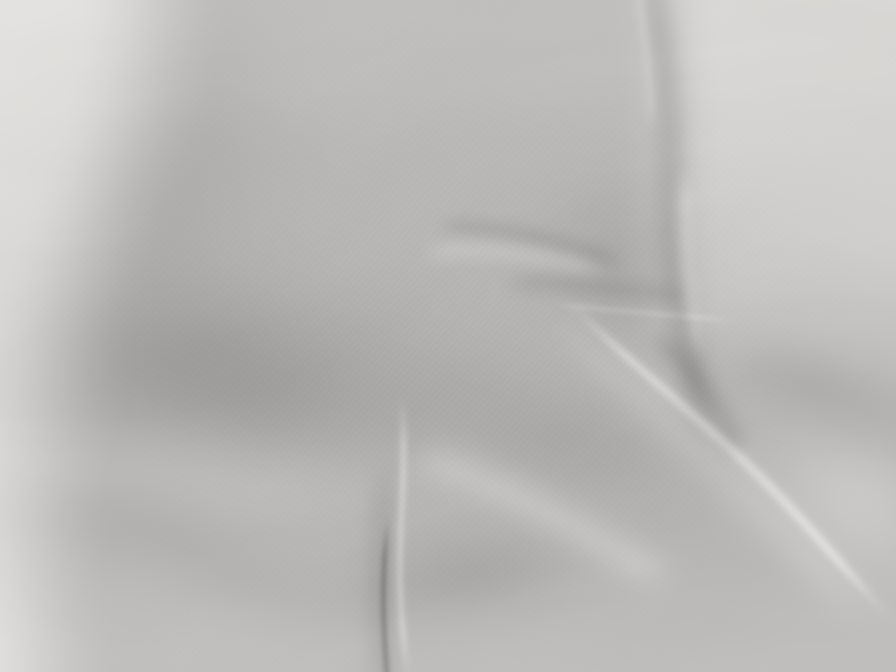
A Shadertoy shader for this texture:

```glsl
// Pale cloth lying in soft folds under diffuse light.
// Broad gaussian shades model the sag, bowed creases draw the folds,
// and layered sines add faint wrinkles and a fine diagonal weave.

#define BASE_SHADE 0.715
#define LEFT_GLOW 0.145
#define RIGHT_GLOW 0.100
#define WRINKLE_DEPTH 0.011
#define WEAVE_DEPTH 0.007
#define WEAVE_FREQ 900.0
#define CLOTH_TINT vec3(1.004, 1.0, 0.988)

mat2 rotation(float a) {
    float c = cos(a), s = sin(a);
    return mat2(c, -s, s, c);
}

// Soft elliptic patch, 1 at its centre
float patchShade(vec2 p, vec2 centre, vec2 size, float tilt) {
    vec2 q = rotation(tilt) * (p - centre) / size;
    return exp(-dot(q, q));
}

// Soft line from a to b, bent sideways by bow and faded at both ends
float crease(vec2 p, vec2 a, vec2 b, float bow, float width) {
    vec2 axis = b - a;
    float len = length(axis);
    vec2 dir = axis / len;
    float t = dot(p - a, dir) / len;
    float d = dot(p - a, vec2(-dir.y, dir.x)) - bow * 4.0 * t * (1.0 - t);
    float fade = smoothstep(0.0, 0.2, t) * smoothstep(1.0, 0.8, t);
    return exp(-d * d / (width * width)) * fade;
}

// Warped sines stretched sideways, turning a little with each layer
float wrinkles(vec2 p) {
    float sum = 0.0, gain = 0.5;
    vec2 q = rotation(0.2) * p * vec2(5.0, 11.0);
    for (int i = 0; i < 5; i++) {
        q += 0.7 * sin(q.yx * 0.8 + float(i) * 1.9);
        sum += gain * sin(q.x) * sin(q.y + 0.6 * q.x);
        q = rotation(0.5) * q * 1.7;
        gain *= 0.6;
    }
    return sum;
}

// Fine twill: strong diagonal ribs crossed by weaker ones
float weave(vec2 p) {
    vec2 q = p + 0.0012 * sin(p.yx * 19.0);
    float ribs = sin(dot(q, vec2(0.74, -0.67)) * WEAVE_FREQ);
    float cross = sin(dot(q, vec2(0.55, 0.83)) * WEAVE_FREQ * 0.8);
    return ribs * (0.7 + 0.3 * cross) + 0.25 * cross;
}

// Large areas of light and shadow
float broadLight(vec2 p) {
    float s = BASE_SHADE;
    float leftEdge = mix(0.08, 0.25, smoothstep(0.3, 1.0, p.y));
    s += LEFT_GLOW * (1.0 - smoothstep(-0.14, 0.10, p.x - leftEdge));
    s += RIGHT_GLOW * smoothstep(0.90, 1.08, p.x) * smoothstep(0.30, 0.75, p.y);
    s += 0.03 * smoothstep(0.65, 1.0, p.y);
    s += 0.03 * smoothstep(0.25, 0.0, p.y);
    s -= 0.085 * patchShade(p, vec2(0.36, 0.43), vec2(0.32, 0.13), -0.08);
    s -= 0.040 * patchShade(p, vec2(0.25, 0.70), vec2(0.16, 0.28), 0.0);
    s += 0.045 * patchShade(p, vec2(0.30, 0.30), vec2(0.30, 0.07), -0.10);
    s -= 0.025 * patchShade(p, vec2(0.28, 0.18), vec2(0.28, 0.06), -0.35);
    s -= 0.050 * patchShade(p, vec2(0.85, 0.34), vec2(0.20, 0.09), -0.20);
    s -= 0.045 * patchShade(p, vec2(0.93, 0.60), vec2(0.10, 0.12), 0.0);
    s -= 0.050 * patchShade(p, vec2(1.20, 0.42), vec2(0.16, 0.06), -0.35);
    s += 0.070 * patchShade(p, vec2(1.28, 0.25), vec2(0.14, 0.10), -0.60);
    s -= 0.060 * patchShade(p, vec2(0.70, 0.14), vec2(0.15, 0.07), 0.10);
    return s;
}

// Narrow folds, each a light crest beside its shadow
float folds(vec2 p) {
    float s = 0.0;
    // Tall fold at the upper right
    s -= 0.075 * crease(p, vec2(0.975, 1.12), vec2(1.05, 0.30), -0.012, 0.026);
    s += 0.035 * crease(p, vec2(0.950, 1.10), vec2(0.965, 0.80), 0.0, 0.010);
    s += 0.050 * crease(p, vec2(1.015, 0.76), vec2(1.040, 0.46), 0.0, 0.014);
    // Diagonal ridge toward the lower right
    s += 0.090 * crease(p, vec2(0.84, 0.56), vec2(1.34, 0.07), 0.006, 0.009);
    s += 0.035 * crease(p, vec2(0.80, 0.56), vec2(1.32, 0.06), 0.0, 0.035);
    s -= 0.060 * crease(p, vec2(0.97, 0.52), vec2(1.10, 0.31), 0.010, 0.022);
    // Upright pleat at the bottom
    s += 0.075 * crease(p, vec2(0.592, 0.42), vec2(0.606, -0.02), 0.0, 0.007);
    s -= 0.045 * crease(p, vec2(0.570, 0.34), vec2(0.572, -0.15), 0.0, 0.024);
    s -= 0.110 * crease(p, vec2(0.578, 0.24), vec2(0.574, -0.12), 0.0, 0.006);
    // Slanting swell beside the pleat
    s += 0.055 * crease(p, vec2(0.58, 0.33), vec2(1.03, 0.13), 0.010, 0.032);
    // Short sideways puckers in the middle
    s -= 0.045 * crease(p, vec2(0.64, 0.66), vec2(0.95, 0.61), 0.010, 0.017);
    s += 0.040 * crease(p, vec2(0.62, 0.62), vec2(0.92, 0.60), 0.008, 0.018);
    s -= 0.040 * crease(p, vec2(0.74, 0.57), vec2(1.05, 0.56), 0.012, 0.018);
    s += 0.035 * crease(p, vec2(0.82, 0.545), vec2(1.10, 0.52), 0.008, 0.006);
    return s;
}

void mainImage(out vec4 fragColor, in vec2 fragCoord) {
    vec2 p = fragCoord / iResolution.y;
    p.x += 0.5 * (4.0 / 3.0 - iResolution.x / iResolution.y);
    vec2 bent = p + 0.006 * sin(p.yx * 13.0 + vec2(0.0, 1.7));

    float shade = broadLight(bent) + folds(bent);
    shade += WRINKLE_DEPTH * wrinkles(p);
    float inFocus = patchShade(p, vec2(0.68, 0.50), vec2(0.55, 0.45), 0.0);
    shade += WEAVE_DEPTH * weave(p) * inFocus;

    fragColor = vec4(clamp(shade * CLOTH_TINT, 0.0, 1.0), 1.0);
}
```
